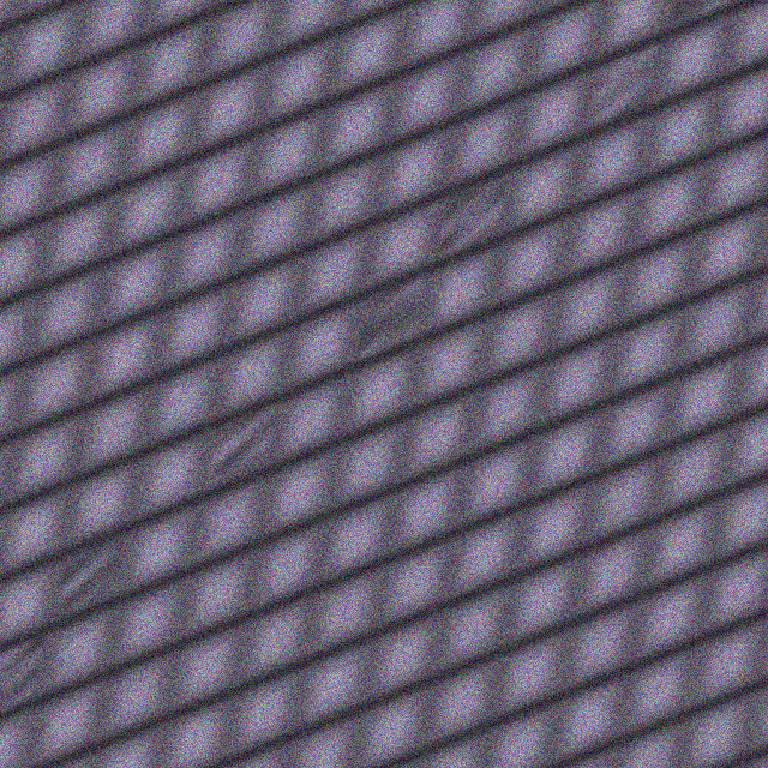
Write a Shadertoy shader that draws this pattern.

```glsl
#define ROW_STEP vec2(0.0905, 0.0366)
#define COLUMN_STEP vec2(0.0150, 0.0956)
#define LATTICE_ORIGIN vec2(0.510, 0.586)
#define GAP_COLOR vec3(0.367, 0.345, 0.402)
#define BLOB_COLOR vec3(0.567, 0.533, 0.638)
#define LINE_DEPTH 0.42
#define LINE_WIDTH 0.10
#define WORN_SLOPE 0.62
#define WORN_OFFSET 0.25
#define FIBRE_DIR vec2(0.75, 0.66)
#define GRAIN_COUNT 640.0
#define GRAIN_STRENGTH 0.257

vec3 hash3(vec2 p) {
    vec3 q = fract(p.xyx * vec3(0.1031, 0.1030, 0.0973));
    q += dot(q, q.yxz + 33.33);
    return fract((q.xxy + q.yzz) * q.zyx);
}

float valueNoise(vec2 p) {
    vec2 cell = floor(p);
    vec2 f = fract(p);
    f = f * f * (3.0 - 2.0 * f);
    float bottom = mix(hash3(cell).x, hash3(cell + vec2(1, 0)).x, f.x);
    float top = mix(hash3(cell + vec2(0, 1)).x, hash3(cell + vec2(1, 1)).x, f.x);
    return mix(bottom, top, f.y);
}

// Streaks running diagonally through worn cells
float fibres(vec2 p) {
    float along = dot(p, FIBRE_DIR);
    float across = dot(p, vec2(-FIBRE_DIR.y, FIBRE_DIR.x));
    return valueNoise(vec2(along * 18.0, across * 75.0) + 200.0);
}

// Cells whose centers fall in a narrow diagonal strip are worn
float wear(vec2 cell) {
    float offset = cell.y - WORN_SLOPE * cell.x - WORN_OFFSET;
    return 1.0 - smoothstep(0.30, 0.37, abs(offset));
}

// Soft bright blobs on a mid tone, with thin dark lines between rows
vec3 lattice(vec2 p) {
    vec2 grid = inverse(mat2(ROW_STEP, COLUMN_STEP)) * p;
    vec2 cell = floor(grid + 0.5);
    vec2 edge = 0.5 - abs(grid - cell);
    vec2 rise = smoothstep(0.0, 0.42, edge);
    vec2 inside = smoothstep(0.0, 0.14, edge);
    float blob = rise.x * rise.y * (0.94 + 0.12 * hash3(cell + 71.0).x);
    float worn = (1.4 * fibres(p) - 0.65) * inside.x * inside.y;
    blob = mix(blob, worn, 0.8 * wear(cell));
    float depth = edge.y / LINE_WIDTH;
    float line = 1.0 - LINE_DEPTH * exp(-depth * depth);
    return mix(GAP_COLOR, BLOB_COLOR, blob) * line;
}

// Independent grain in each channel, stronger in bright areas
vec3 grain(vec3 color, vec2 uv) {
    vec2 cell = floor(uv * GRAIN_COUNT);
    vec3 noise = hash3(cell) + hash3(cell + 619.0) - 1.0;
    float level = dot(color, vec3(1.0 / 3.0));
    return color + noise * GRAIN_STRENGTH * (0.6 + 0.8 * level);
}

void mainImage(out vec4 fragColor, in vec2 fragCoord) {
    vec2 uv = fragCoord / iResolution.y;
    vec3 color = lattice(uv - LATTICE_ORIGIN);
    fragColor = vec4(clamp(grain(color, uv), 0.0, 1.0), 1.0);
}
```
